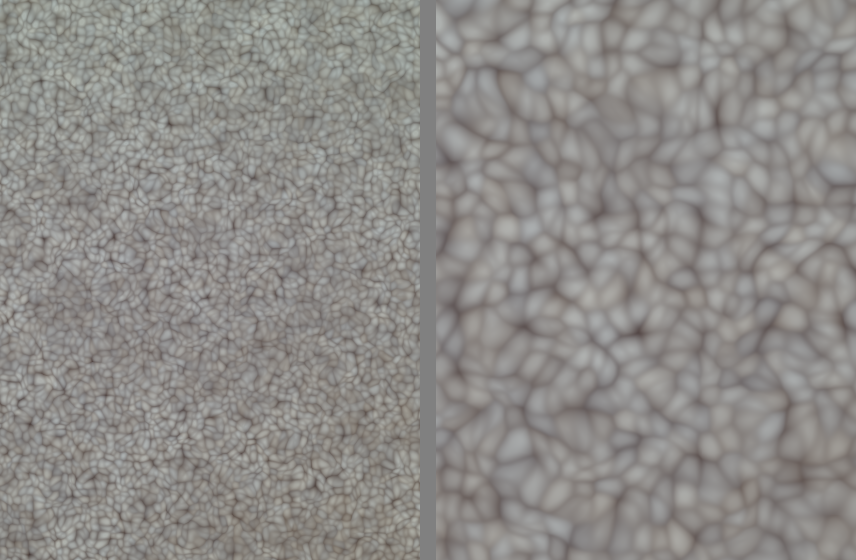
Left, the full canvas; right, a detail of the centre.
Write a WebGL 1 fragment shader that draws this texture.

```glsl
precision highp float;

uniform vec2 u_resolution;

#define GRAINS 59.0        // tufts across the canvas width
#define JITTER 0.85        // irregularity of tuft centres
#define STRETCH 1.17       // elongation of each tuft
#define SOFTNESS 9.0       // lower values melt tufts together
#define GAP_WIDTH 0.8
#define GAP_DEPTH 0.2
#define HOLLOW_DEPTH 1.15
#define TUFT_VARIATION 0.46
#define CLUMP_CONTRAST 0.32
#define PATCH_CONTRAST 0.26
#define SHADOW vec3(0.45, 0.43, 0.41)
#define PILE vec3(0.64, 0.65, 0.63)

float hash(vec2 p) {
  return fract(sin(dot(p, vec2(127.1, 311.7))) * 43758.5453);
}

float noise(vec2 p) {
  vec2 cell = floor(p);
  vec2 f = fract(p);
  f = f * f * (3.0 - 2.0 * f);
  float low = mix(hash(cell), hash(cell + vec2(1.0, 0.0)), f.x);
  float high = mix(hash(cell + vec2(0.0, 1.0)), hash(cell + 1.0), f.x);
  return mix(low, high, f.y);
}

// Returns soft hollow depth, distance to the gap, tuft tone and tuft hue.
vec4 tufts(vec2 p) {
  vec2 cell = floor(p);
  float nearest = 9.0;
  float second = 9.0;
  float total = 0.0;
  vec2 traits = vec2(0.0);
  for (int y = -1; y <= 1; y++) {
    for (int x = -1; x <= 1; x++) {
      vec2 id = cell + vec2(float(x), float(y));
      vec2 jitter = vec2(hash(id), hash(id + 37.3)) - 0.5;
      vec2 offset = p - id - 0.5 - JITTER * jitter;

      // Each tuft is an ellipse lying in its own direction.
      float angle = 3.14159 * hash(id + 71.9);
      float c = cos(angle);
      float s = sin(angle);
      offset = vec2(c * offset.x + s * offset.y, c * offset.y - s * offset.x);
      offset *= vec2(1.0 / STRETCH, STRETCH);

      float d = length(offset);
      second = min(second, max(nearest, d));
      nearest = min(nearest, d);
      float weight = exp(-SOFTNESS * d * d);
      total += weight;
      traits += weight * vec2(hash(id + 13.7), hash(id + 91.1));
    }
  }
  total = max(total, 1e-6);
  return vec4(-log(total) / SOFTNESS, second - nearest, traits / total - 0.5);
}

// Slow drift from green at the top through lilac to brown at the lower right.
vec3 colourCast(vec2 uv) {
  vec2 fromCentre = (uv - vec2(0.4, 0.5)) * vec2(1.6, 2.2);
  float lilac = exp(-dot(fromCentre, fromCentre));
  float green = smoothstep(0.5, 1.0, uv.y);
  float brown = smoothstep(0.6, 0.0, uv.y) * smoothstep(0.1, 1.0, uv.x);
  return lilac * vec3(0.004, -0.005, 0.01)
       + green * vec3(-0.01, 0.006, -0.004)
       + brown * vec3(0.006, -0.001, -0.012);
}

void main() {
  vec2 uv = gl_FragCoord.xy / u_resolution;
  vec2 p = gl_FragCoord.xy / u_resolution.x * GRAINS;

  // Bend the grid so that tufts clump and vary in size.
  vec2 bend = vec2(noise(p * 0.45), noise(p * 0.45 + 53.0)) - 0.5;
  vec4 tuft = tufts(p + 0.9 * bend);
  float gap = smoothstep(0.0, GAP_WIDTH, tuft.y);

  // Broad patches change both the depth of the gaps and the brightness.
  float patches = noise(p * 0.11 + 19.0) - 0.5;
  float clumps = noise(p * 0.36 + 7.0) - 0.5;
  float fibres = noise(p * 1.5 + 31.0) - 0.5;
  float relief = 1.0 + 0.5 * patches + 0.5 * clumps;

  float light = 0.65;
  light += relief * GAP_DEPTH * (gap - 0.32);
  light -= relief * HOLLOW_DEPTH * (tuft.x - 0.115);
  light += TUFT_VARIATION * tuft.z + 0.16 * fibres;
  light += PATCH_CONTRAST * patches + CLUMP_CONTRAST * clumps;
  light += 0.2 * (uv.y - 0.5);
  light = min(light, 1.2);

  vec3 colour = mix(SHADOW, PILE, light) + colourCast(uv);
  float hue = tuft.w + 0.6 * (noise(p * 0.7 + 83.0) - 0.5);
  colour += hue * vec3(0.014, 0.0, -0.018);
  gl_FragColor = vec4(colour, 1.0);
}
```
